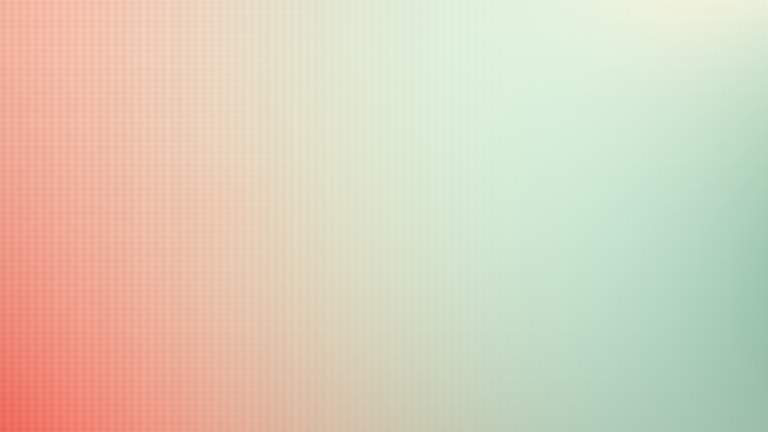
This background is drawn by a WebGL 1 fragment shader. Its source:

```glsl
precision highp float;

uniform vec2 u_resolution;

#define COLUMN_COUNT 54.0
#define ROW_COUNT 72.0
#define COLUMN_DEPTH 0.013
#define ROW_DEPTH 0.008
#define TONE_DEPTH 0.012
#define GRAIN_DEPTH 0.005
#define CREAM_GLOW vec3(0.022, 0.004, 0.0)
#define PEACH_GLOW vec3(0.012, -0.016, -0.016)

const float TAU = 6.28319;

float hash(vec2 cell) {
    vec3 q = fract(vec3(cell.xyx) * 0.1031);
    q += dot(q, q.yzx + 33.33);
    return fract((q.x + q.y) * q.z);
}

// Smooth random tone along one axis
float toneNoise(float x, float seed) {
    float cell = floor(x);
    float blend = smoothstep(0.0, 1.0, x - cell);
    return mix(hash(vec2(cell, seed)), hash(vec2(cell + 1.0, seed)), blend) - 0.5;
}

// Quartic curve through five evenly spaced colours
vec3 ramp(float x, vec3 c0, vec3 c1, vec3 c2, vec3 c3, vec3 c4) {
    float t = x * 4.0;
    float a = t - 1.0, b = t - 2.0, c = t - 3.0, d = t - 4.0;
    return c0 * (a * b * c * d / 24.0)
         - c1 * (t * b * c * d / 6.0)
         + c2 * (t * a * c * d / 4.0)
         - c3 * (t * a * b * d / 6.0)
         + c4 * (t * a * b * c / 24.0);
}

// Coral to mint, lit from above
vec3 backdrop(vec2 uv) {
    vec3 top = ramp(uv.x, vec3(0.95, 0.70, 0.62), vec3(0.93, 0.83, 0.75),
        vec3(0.88, 0.92, 0.84), vec3(0.90, 0.95, 0.87), vec3(0.91, 0.94, 0.86));
    vec3 middle = ramp(uv.x, vec3(0.93, 0.61, 0.54), vec3(0.92, 0.78, 0.69),
        vec3(0.86, 0.89, 0.80), vec3(0.80, 0.905, 0.825), vec3(0.65, 0.80, 0.71));
    vec3 bottom = ramp(uv.x, vec3(0.93, 0.40, 0.35), vec3(0.92, 0.63, 0.55),
        vec3(0.81, 0.77, 0.68), vec3(0.705, 0.805, 0.725), vec3(0.61, 0.74, 0.66));
    float y = uv.y;
    return bottom * (2.0 * y - 1.0) * (y - 1.0)
         + middle * 4.0 * y * (1.0 - y)
         + top * y * (2.0 * y - 1.0);
}

float glow(vec2 p, vec2 center, vec2 radius) {
    vec2 d = (p - center) / radius;
    return exp(-dot(d, d));
}

// Woven grid, strongest on the left
float weave(vec2 p, float x) {
    vec2 grid = p * vec2(COLUMN_COUNT, ROW_COUNT);
    float columnFade = mix(1.0, 0.15, smoothstep(0.1, 0.7, x));
    float rowFade = mix(1.0, 0.3, smoothstep(0.05, 0.45, x));
    float columns = COLUMN_DEPTH * cos(TAU * grid.x) + TONE_DEPTH * toneNoise(grid.x, 7.0);
    float rows = ROW_DEPTH * cos(TAU * grid.y) + 0.5 * TONE_DEPTH * toneNoise(grid.y, 19.0);
    float grain = GRAIN_DEPTH * (hash(floor(grid)) - 0.5);
    return columns * columnFade + (rows + grain) * rowFade;
}

void main() {
    vec2 uv = gl_FragCoord.xy / u_resolution;
    vec2 p = gl_FragCoord.xy / u_resolution.y;

    vec3 color = backdrop(uv);
    color += CREAM_GLOW * glow(uv, vec2(0.88, 1.0), vec2(0.10, 0.14));
    color += PEACH_GLOW * glow(uv, vec2(0.29, 0.52), vec2(0.06, 0.09));
    color += weave(p, uv.x);

    gl_FragColor = vec4(clamp(color, 0.0, 1.0), 1.0);
}
```
